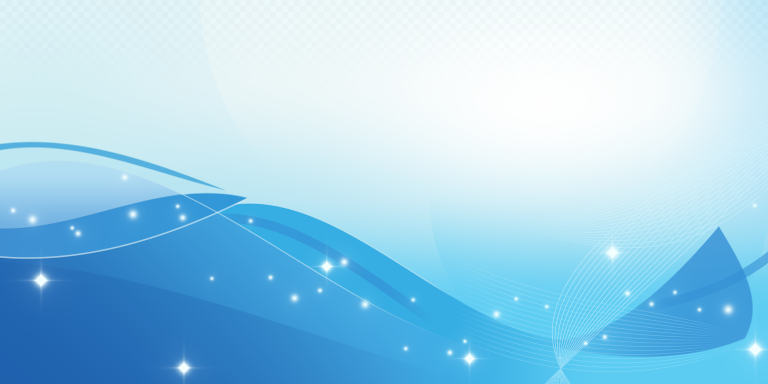
A Shadertoy shader for this background:

```glsl
// Pale sky over flowing blue ribbons, with a woven line mesh and sparkles.

const vec3 PALE = vec3(0.91, 0.96, 0.965);
const vec3 MIST = vec3(0.70, 0.89, 0.945);
const vec3 CYAN = vec3(0.36, 0.80, 0.95);
const vec3 AZURE = vec3(0.28, 0.70, 0.91);
const vec3 BLUE = vec3(0.20, 0.56, 0.83);
const vec3 NAVY = vec3(0.12, 0.38, 0.68);

float hash(float n) {
    n = fract(n * 0.1031);
    n *= n + 33.33;
    return fract(n * (n + n));
}

// Cubic through four heights evenly spaced from a to b
float cubic(float x, float a, float b, vec4 h) {
    float s = 3.0 * (x - a) / (b - a);
    vec3 d = h.yzw - h.xyz;
    vec2 e = d.yz - d.xy;
    return h.x + s * (d.x + (s - 1.0) * (0.5 * e.x + (s - 2.0) * (e.y - e.x) / 6.0));
}

// Coverage of the side where d is positive
float fill(float d) {
    float px = 1.0 / iResolution.y;
    return smoothstep(-px, px, d);
}

// Coverage of a line of half width w, corrected for slope
float stroke(float d, float w) {
    float slope = length(vec2(dFdx(d), dFdy(d))) * iResolution.y;
    return clamp((w - abs(d) / max(slope, 1.0)) * iResolution.y + 0.5, 0.0, 1.0);
}

// Soft window from a to b
float window(float x, float a, float b, float soft) {
    return smoothstep(a, a + soft, x) * (1.0 - smoothstep(b - soft, b, x));
}

vec3 sky(vec2 p) {
    vec3 c = mix(CYAN, MIST, smoothstep(0.18, 0.5, p.y));
    c = mix(c, PALE, smoothstep(0.42, 0.8, p.y));
    c = mix(c, vec3(0.80, 0.93, 0.94), 0.6 * exp(-9.0 * dot(p - vec2(0.1, 0.65), p - vec2(0.1, 0.65))));
    // Bluish rim beyond a large arc at the right
    float rim = length(p - vec2(1.2, 1.02)) - 0.68;
    c = mix(c, vec3(0.66, 0.87, 0.96), fill(rim) * 0.12 * smoothstep(0.5, 0.7, p.y));
    c = mix(c, vec3(0.62, 0.86, 0.96), 0.65 * smoothstep(1.68, 2.05, p.x) * smoothstep(0.25, 0.5, p.y));
    // White glow
    vec2 g = (p - vec2(1.42, 0.72)) * vec2(1.9, 3.6);
    c = mix(c, vec3(1.0), 0.95 * exp(-dot(g, g)));
    // Faint checkered top
    vec2 cell = floor(p * 64.0);
    c += (mod(cell.x + cell.y, 2.0) - 0.5) * 0.018 * smoothstep(0.75, 1.0, p.y);
    // Glassy disc
    float disc = 0.443 - length(p - vec2(1.5625, 0.479));
    return mix(c, CYAN, fill(disc) * 0.22 * exp(-4.0 * max(disc, 0.0)) * (1.0 - smoothstep(0.3, 0.52, p.y)));
}

// Dark fold at the lower right
vec3 fold(vec3 c, vec2 p) {
    float top = cubic(p.x, 1.3, 1.875, vec4(0.153, 0.12, 0.22, 0.414));
    float base = cubic(p.x, 1.3, 1.96, vec4(0.127, 0.083, 0.073, 0.127));
    float side = cubic(p.y, 0.083, 0.414, vec4(1.914, 1.96, 1.932, 1.87));
    float body = fill(top - p.y) * fill(p.y - base) * fill(side - p.x);
    c = mix(c, BLUE, body * 0.8 * smoothstep(1.3, 1.85, p.x));
    float streak = p.y - cubic(p.x, 1.68, 2.0, vec4(0.2, 0.225, 0.265, 0.33));
    return mix(c, BLUE, 0.6 * stroke(streak, 0.012) * smoothstep(1.65, 1.8, p.x));
}

vec3 ribbons(vec3 c, vec2 p) {
    float x = p.x, y = p.y;
    // Crest: second wave with a darker streak
    float crest = cubic(x, 0.443, 1.458, vec4(0.396, 0.448, 0.263, 0.115));
    float reach = window(x, 0.44, 1.6, 0.03) * (1.0 - smoothstep(1.15, 1.58, x));
    c = mix(c, vec3(0.21, 0.68, 0.89), fill(crest - y) * reach);
    float streak = y - cubic(x, 0.52, 1.146, vec4(0.425, 0.405, 0.295, 0.15));
    c = mix(c, BLUE, 0.65 * stroke(streak, 0.012) * window(x, 0.5, 1.15, 0.15));
    c = mix(c, PALE, 0.5 * stroke(y - crest, 0.0015) * window(x, 0.5, 1.2, 0.1));

    // Main body, dark at the lower left
    float body = cubic(x, 0.0, 1.354, vec4(0.555, 0.505, 0.245, 0.083));
    float inBody = fill(body - y) * (1.0 - smoothstep(0.95, 1.4, x));
    vec3 water = mix(NAVY, AZURE, smoothstep(0.0, 1.1, x * 0.75 + y * 0.8));
    c = mix(c, water, inBody);

    // Pale veil above a pointed blue blade
    float blade = cubic(x, 0.0, 0.646, vec4(0.404, 0.435, 0.487, 0.484));
    float keel = cubic(x, 0.0, 0.646, vec4(0.331, 0.339, 0.393, 0.484));
    float left = fill(0.646 - x);
    vec3 veil = mix(vec3(0.42, 0.68, 0.88), vec3(0.70, 0.87, 0.95), smoothstep(0.38, 0.57, y));
    c = mix(c, veil, inBody * fill(y - blade) * left);
    vec3 steel = mix(vec3(0.24, 0.56, 0.82), vec3(0.19, 0.60, 0.85), x / 0.646);
    c = mix(c, steel, fill(blade - y) * fill(y - keel) * left);
    c = mix(c, PALE, 0.6 * stroke(y - keel, 0.002) * left);
    c = mix(c, PALE, 0.5 * stroke(y - body, 0.0015) * (1.0 - smoothstep(0.8, 1.2, x)));

    // Deep swell along the bottom
    float swell = cubic(x, 0.0, 1.25, vec4(0.318, 0.25, 0.125, 0.0));
    c = mix(c, NAVY, 0.32 * fill(swell - y) * (1.0 - smoothstep(0.5, 1.25, x)));

    // Thin upper ribbon with haze beneath
    float upper = cubic(x, 0.0, 0.586, vec4(0.625, 0.622, 0.576, 0.505));
    float lower = cubic(x, 0.0, 0.586, vec4(0.609, 0.607, 0.56, 0.505));
    float span = fill(0.586 - x);
    c = mix(c, MIST, 0.5 * fill(lower - y) * fill(y - max(body, blade)) * span);
    return mix(c, vec3(0.33, 0.69, 0.87), fill(upper - y) * fill(y - lower) * span);
}

// Three crossing families of fine lines
float mesh(vec2 p) {
    float a = 0.0;
    for (int i = 0; i < 16; i++) {
        float k = float(i) / 15.0;
        float fan = cubic(p.x, 1.328, 2.0, mix(vec4(0.414, 0.466, 0.58, 0.688), vec4(0.414, 0.36, 0.375, 0.51), k));
        float twist = cubic(p.y, 0.0, 0.688, mix(vec4(1.485, 1.46, 1.66, 2.0), vec4(1.42, 1.66, 1.9, 2.1), k));
        float sag = cubic(p.x, 1.146, 1.94, mix(vec4(0.35, 0.245, 0.19, 0.128), vec4(0.14, 0.05, 0.036, 0.1), k));
        a = max(a, 0.42 * stroke(p.y - fan, 0.001) * smoothstep(1.33, 1.65, p.x));
        a = max(a, 0.5 * stroke(p.x - twist, 0.001) * (1.0 - smoothstep(0.62, 0.7, p.y)));
        a = max(a, 0.22 * stroke(p.y - sag, 0.001) * window(p.x, 1.15, 1.94, 0.2));
    }
    return a;
}

// Round light, with four rays when rays is above zero
float light(vec2 d, float r, float rays) {
    float q = length(d) / r;
    vec2 a = abs(d) / r;
    float cross = exp(-a.x * 5.0 - a.y * 0.7) + exp(-a.y * 5.0 - a.x * 0.7);
    return exp(-q * q) + 0.22 * exp(-q * 0.6) + rays * cross;
}

float sparkles(vec2 p) {
    float a = 0.0;
    for (int i = 0; i < 30; i++) {
        float n = float(i), x = (n + hash(n + 3.0)) / 15.0;
        float y = cubic(x, 0.0, 2.0, vec4(0.53, 0.336, 0.128, 0.39)) + 0.22 * (hash(n + 41.0) - 0.5);
        a += 0.8 * light(p - vec2(x, y), mix(0.005, 0.013, pow(hash(n + 77.0), 3.0)), 0.0);
    }
    for (int i = 0; i < 6; i++) {
        float n = float(i);
        float y = mod(n, 2.0) < 0.5 ? 0.27 + 0.018 * n : 0.03 + 0.012 * n;
        a += light(p - vec2(0.107 + 0.372 * n, y), 0.012 + 0.004 * abs(n - 2.5) / 2.5, 0.8);
    }
    return min(a, 1.0);
}

void mainImage(out vec4 fragColor, in vec2 fragCoord) {
    vec2 p = fragCoord / iResolution.xy * vec2(2.0, 1.0);
    vec3 c = ribbons(fold(sky(p), p), p);
    c = mix(c, vec3(0.86, 0.97, 1.0), mesh(p));
    c = mix(c, vec3(0.95, 1.0, 1.0), sparkles(p));
    fragColor = vec4(clamp(c, 0.0, 1.0), 1.0);
}
```
